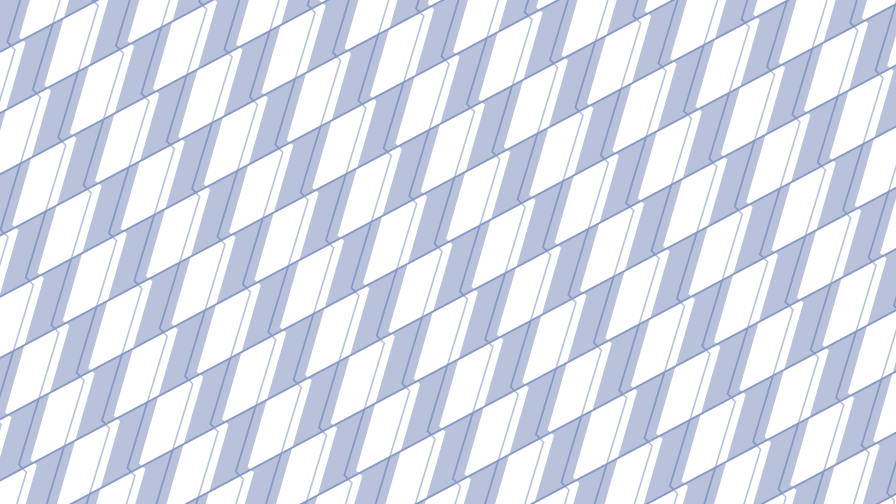
Give the GLSL for this pattern, as a WebGL 2 fragment shader.

```glsl
#version 300 es
precision highp float;
// Tilted rows of pale blue and white slanted bands with kinked pinstripes.

uniform vec2 u_resolution;
out vec4 fragColor;

// Tile size, in canvas heights: along a row and across it
const vec2 TILE = vec2(0.1868, 0.10727);

// Slanted border: a short jut to the right, then a run back by half a tile
float bend(float v, float kink) {
    return v < kink ? 0.003 * v / kink
                    : mix(0.003, -0.5 * TILE.x, (v - kink) / (TILE.y - kink));
}

// Signed offset to the nearest repeat
float wrap(float x, float period) {
    return x - period * round(x / period);
}

// Antialiased coverage of a signed distance
float cover(float d) {
    return clamp(0.5 - d * u_resolution.y, 0.0, 1.0);
}

// Distance to a kinked stripe; steep parts are scaled to true distance
float stripe(float offset, float v, float kink) {
    return abs(wrap(offset, TILE.x)) * (v < kink ? 0.95 : 0.71);
}

void main() {
    vec2 p = gl_FragCoord.xy / u_resolution.y - vec2(0.6762, 0.5276);

    // Row frame: u runs along the rows, v down across them
    float angle = radians(28.0);
    float c = cos(angle), s = sin(angle);
    float u = c * p.x + s * p.y;
    float across = s * p.x - c * p.y;
    float v = mod(across, TILE.y);
    float rest = TILE.y - v;

    // Blue band between two point-symmetric borders
    float left = bend(v, 0.0077);
    float right = -bend(rest, 0.0077);
    float band = abs(wrap(u - 0.5 * (left + right), TILE.x)) - 0.5 * (right - left);

    // Pinstripes: pale on white, dark on blue, joined at the row lines
    float w = u + 0.0248;
    float paleStripe = stripe(w - bend(v, 0.0103), v, 0.0103) - 0.0016;
    float darkStripe = stripe(w + bend(rest, 0.0103), rest, 0.0103) - 0.0018;
    float rowLine = abs(wrap(across, TILE.y)) - 0.0019;

    vec3 blue = vec3(0.72, 0.76, 0.86);
    vec3 ink = vec3(0.53, 0.60, 0.77);
    vec3 color = mix(vec3(1.0), blue, cover(band * 0.71));
    color = mix(color, blue, cover(paleStripe));
    color = mix(color, ink, cover(darkStripe));
    color = mix(color, ink, cover(rowLine));
    fragColor = vec4(color, 1.0);
}
```
